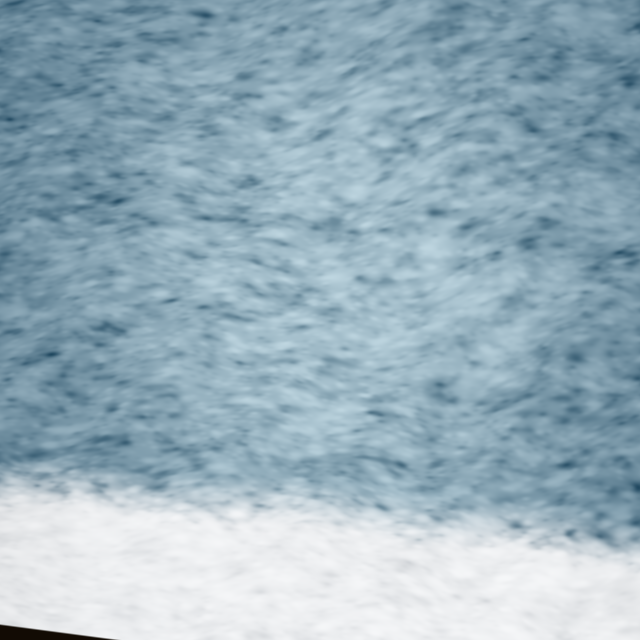
Reproduce this texture procedurally as a Shadertoy shader.

```glsl
vec3 hash3(vec2 cell) {
    vec3 q = fract(cell.xyx * vec3(0.1031, 0.1030, 0.0973));
    q += dot(q, q.yxz + 33.33);
    return fract((q.xxy + q.yzz) * q.zyx);
}

// Cellular noise: one soft light or dark tuft per jittered cell
float tufts(vec2 p) {
    vec2 cell = floor(p);
    float sum = 0.0;
    for (int j = -1; j <= 1; j++) {
        for (int i = -1; i <= 1; i++) {
            vec2 id = cell + vec2(i, j);
            vec3 rnd = hash3(id);
            vec2 d = id + rnd.xy - p;
            sum += (2.0 * rnd.z - 1.0) * exp(-5.0 * dot(d, d));
        }
    }
    return sum;
}

// Flattened tufts at four scales, bent by layered sines
float fleece(vec2 uv) {
    vec2 p = uv;
    p.y += 0.012 * sin(uv.x * 9.0 + uv.y * 5.0) + 0.004 * sin(uv.x * 31.0 - uv.y * 23.0);
    p.y -= 0.22 * (uv.x - 0.5) * (uv.y - 0.4);
    p.x += 0.006 * sin(uv.y * 47.0 + uv.x * 13.0);
    float n = 0.30 * tufts(p * vec2(9.0, 20.0) + 3.7);
    n += 0.62 * tufts(p * vec2(23.0, 55.0) + 17.3);
    n += 0.60 * tufts(p * vec2(38.0, 88.0) + 41.9);
    n += 0.28 * tufts(p * vec2(70.0, 150.0) + 83.1);
    return n - 0.35 * n * n;
}

void mainImage(out vec4 fragColor, in vec2 fragCoord) {
    vec2 uv = fragCoord / iResolution.xy;
    float relief = fleece(uv);

    // Blue field, brightest near the middle
    vec2 fromCentre = (uv - vec2(0.53, 0.54)) * vec2(1.0, 0.85);
    float shade = smoothstep(0.08, 0.62, length(fromCentre));
    vec3 blue = mix(vec3(0.63, 0.735, 0.785), vec3(0.41, 0.535, 0.605), shade);
    blue += relief * vec3(0.185, 0.165, 0.15);

    // Pale lower band with fainter relief
    vec3 white = vec3(0.925, 0.932, 0.94) - 0.05 * smoothstep(0.3, 0.75, length(uv - vec2(0.55, 0.1)));
    white += relief * vec3(0.052, 0.049, 0.046);

    // Sagging, feathered border between the two
    float border = 0.247 - 0.055 * uv.x - 0.042 * uv.x * uv.x + 0.006 * sin(uv.x * 17.0);
    float paleness = smoothstep(-0.045, 0.045, border - uv.y + 0.016 * relief);
    vec3 colour = mix(blue, white, paleness);

    // Dark wedge in the lower left corner
    float wedge = 0.024 - 0.131 * uv.x - uv.y;
    float soft = 1.2 / iResolution.y;
    colour = mix(colour, vec3(0.07, 0.045, 0.015), smoothstep(-soft, soft, wedge));

    fragColor = vec4(clamp(colour, 0.0, 1.0), 1.0);
}
```
